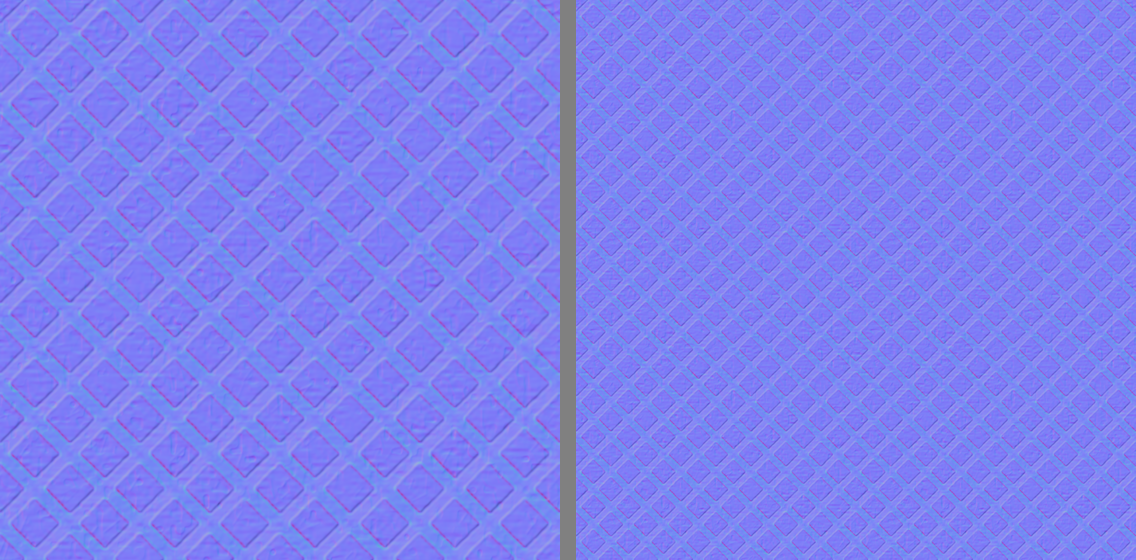
Left, the tile; right, the same tile 2 across and 2 down.
This texture map is drawn by a WebGL 2 fragment shader. Its source:

```glsl
#version 300 es
precision highp float;
// Tangent-space normal map of a raised diagonal lattice around recessed diamond plates.
// The rounded distance to each plate drives soft falling slopes and thin steep rises;
// wrapped noise and scratches add horizontal grain, lumps and wear per plate.
uniform vec2 u_resolution;
out vec4 fragColor;

const float REPEATS = 8.0;        // diamonds across and down
const float PLATE_HALF = 0.345;   // half width of a plate in lattice cells
const float CORNER = 0.05;        // corner radius of a plate
const float TAU = 6.2831853;
const vec3 FLAT_COLOR = vec3(0.494, 0.488, 0.968);
const vec2 FACE_LEFT_DOWN = vec2(-0.8, 1.0);
const vec2 FACE_RIGHT_DOWN = vec2(0.9, 1.0);

float hash(vec2 p) {
    vec3 q = fract(vec3(p.xyx) * vec3(0.1031, 0.1030, 0.0973));
    q += dot(q, q.yzx + 33.33);
    return fract((q.x + q.y) * q.z);
}

// Value noise over the unit square that wraps after a whole number of cells
float wrapNoise(vec2 uv, vec2 cells, float seed) {
    vec2 p = uv * cells;
    vec2 i = floor(p), f = p - i;
    f = f * f * (3.0 - 2.0 * f);
    vec2 lo = mod(i, cells) + seed, hi = mod(i + 1.0, cells) + seed;
    return mix(mix(hash(lo), hash(vec2(hi.x, lo.y)), f.x),
               mix(hash(vec2(lo.x, hi.y)), hash(hi), f.x), f.y);
}

float bell(float x, float center, float width) {
    float d = (x - center) / width;
    return exp(-d * d);
}

// Grain in long horizontal streaks, plus fine roughness and scattered lumps
float surfaceHeight(vec2 uv) {
    float grain = wrapNoise(uv, vec2(44.0, 150.0), 11.0);
    float rough = wrapNoise(uv, vec2(120.0), 47.0);
    float lumps = smoothstep(0.6, 0.95, wrapNoise(uv, vec2(84.0, 72.0), 83.0));
    return 0.15 * grain + 0.13 * rough + 0.17 * lumps;
}

vec2 surfaceTilt(vec2 uv) {
    vec2 e = vec2(1.0 / 600.0, 0.0);
    float dx = surfaceHeight(uv + e.xy) - surfaceHeight(uv - e.xy);
    float dy = surfaceHeight(uv + e.yx) - surfaceHeight(uv - e.yx);
    return vec2(-dx, dy) * 0.5;
}

// Outward direction (xy) and signed distance (z) of a rounded plate
vec3 plateField(vec2 local) {
    vec2 q = abs(local) - (PLATE_HALF - CORNER);
    vec2 outside = max(q, 0.0);
    float reach = length(outside);
    vec2 axis = q.x > q.y ? vec2(1.0, 0.0) : vec2(0.0, 1.0);
    vec2 outward = reach > 0.0001 ? outside / reach : axis;
    return vec3(outward, reach + min(max(q.x, q.y), 0.0) - CORNER);
}

// Falling slope of the lattice: a bright stripe by the plate, a weaker middle
float fallSlope(float d, float stripe) {
    return stripe * bell(d, 0.05, 0.034) + 0.4 * bell(d, 0.135, 0.06);
}

// Short, faint grooves with a random place and angle on each plate
vec2 scratchTilt(vec2 p, vec2 id) {
    vec2 tilt = vec2(0.0);
    for (int k = 0; k < 5; k++) {
        vec2 key = id * 2.0 + float(k) * 19.0;
        float angle = mix(0.4, 2.1, hash(key + 3.0));
        vec2 dir = vec2(cos(angle), sin(angle));
        vec2 d = p - (vec2(hash(key + 5.0), hash(key + 7.0)) - 0.5) * 0.36;
        float across = dot(d, vec2(-dir.y, dir.x)) / 0.022;
        float along = dot(d, dir);
        float reach = mix(0.06, 0.18, hash(key + 13.0));
        float fade = 1.0 - smoothstep(reach * 0.6, reach, abs(along));
        float strength = 0.09 * smoothstep(0.4, 1.0, hash(key + 17.0));
        tilt += vec2(dir.y, dir.x) * across * exp(-across * across) * fade * strength;
    }
    return tilt;
}

void main() {
    vec2 uv = gl_FragCoord.xy / u_resolution;
    vec2 p = uv * REPEATS - vec2(0.0, 0.02);

    // Diagonal lattice coordinates, with plates centered on whole numbers
    vec2 diag = vec2(p.x + p.y, p.x - p.y);
    vec2 cell = floor(diag + 0.5);
    vec2 local = diag - cell;
    vec2 plateCenter = 0.5 * vec2(cell.x + cell.y, cell.x - cell.y);
    vec2 id = mod(plateCenter, REPEATS) * 2.0;

    // Distance to the plate with slightly uneven edges
    vec3 field = plateField(local);
    float d = field.z + 0.014 * (wrapNoise(uv, vec2(96.0), 5.0) - 0.5);
    float onPlate = 1.0 - smoothstep(-0.03, 0.02, d);
    float upperRight = step(0.0, local.x);
    float upperLeft = step(local.y, 0.0);

    // Soft slopes turn around the corners with the outward direction
    float teeth = sin(TAU * 10.0 * diag.y);
    float fallLeft = field.x * fallSlope(d, mix(1.0, 0.85, upperRight)) * (1.0 + 0.12 * teeth);
    float fallRight = field.y * fallSlope(d, mix(0.75, 1.05, upperLeft));

    // Thin steep rises, strongest on the lower edges, with gaps from wear
    float gaps = mix(0.65, 1.2, wrapNoise(uv, vec2(64.0), 29.0));
    float rise = bell(d, -0.004, 0.027);
    float riseLeft = field.x * field.x * rise * mix(1.0, 0.6, upperRight) * gaps * (1.0 + 0.2 * teeth);
    float riseRight = field.y * field.y * rise * mix(1.0, 0.2, upperLeft) * gaps;

    vec2 tilt = FACE_LEFT_DOWN * (0.108 * fallLeft - 0.145 * riseLeft);
    tilt += FACE_RIGHT_DOWN * (0.098 * fallRight - 0.105 * riseRight);
    float wear = mix(0.75, 1.35, hash(id + 61.0));
    tilt += surfaceTilt(uv) * mix(0.9, wear, onPlate);
    tilt += scratchTilt(p - plateCenter, id) * onPlate;

    // Steeper slopes lose blue
    float blue = FLAT_COLOR.b - 2.4 * dot(tilt, tilt) - 0.09 * max(riseLeft, riseRight);
    fragColor = vec4(clamp(vec3(FLAT_COLOR.rg + tilt, blue), 0.0, 1.0), 1.0);
}
```
